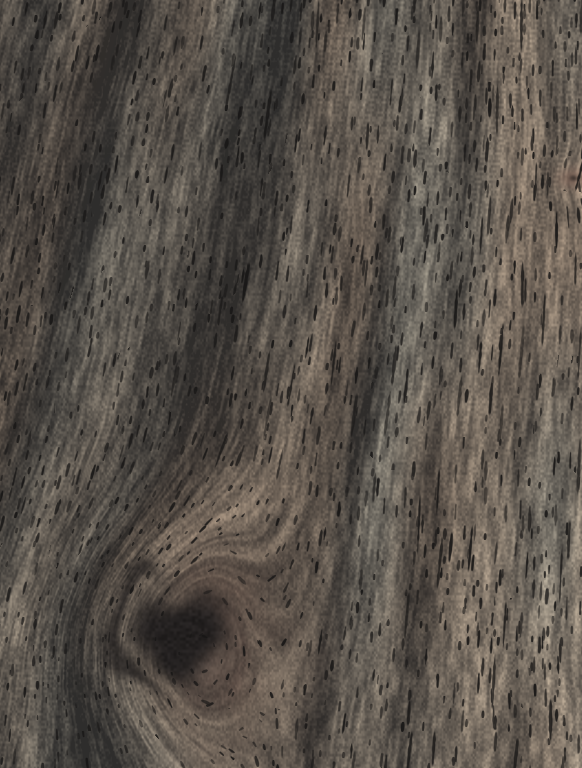
This texture is drawn by a Shadertoy shader. Its source:

```glsl
// Dark streaked hardwood: slanted growth bands that swirl around a knot.
// A scalar grain field gives the bands and fibres; its contours also give
// the direction of the small dark pores scattered over jittered cells.

#define KNOT        vec2(0.238, 0.168)
#define SMALL_KNOT  vec2(0.747, 0.768)
#define SWIRL       0.15
#define BAND_DEPTH  0.36
#define STREAKS     0.62
#define FIBRES      0.40
#define PORE_WIDTH  0.0019
#define DARK_WOOD   vec3(0.185, 0.175, 0.168)
#define LIGHT_WOOD  vec3(0.635, 0.585, 0.520)
#define PORE_COLOR  vec3(0.090, 0.085, 0.083)
#define KNOT_COLOR  vec3(0.125, 0.115, 0.115)
#define HALO_COLOR  vec3(0.460, 0.360, 0.315)

float hash(vec2 p) {
    return fract(sin(dot(p, vec2(127.1, 311.7))) * 43758.545);
}

float noise(vec2 p) {
    vec2 i = floor(p), f = fract(p);
    f = f * f * (3.0 - 2.0 * f);
    return mix(mix(hash(i), hash(i + vec2(1, 0)), f.x),
               mix(hash(i + vec2(0, 1)), hash(i + vec2(1, 1)), f.x), f.y);
}

float bell(float x, float centre, float width) {
    float d = (x - centre) / width;
    return exp(-d * d);
}

// Position across the grain: slanted on the left, upright on the right.
float grain(vec2 p) {
    float slant = 0.25 - 0.29 * p.x;
    float u = p.x + slant * (1.0 - p.y);
    vec2 k = p - KNOT;
    k.x *= 1.0 + 0.6 * smoothstep(-0.05, 0.1, k.x);
    u += SWIRL * bell(length(k), 0.0, 0.15);
    u += 0.012 * bell(distance(p, SMALL_KNOT), 0.0, 0.035);
    return u + 0.014 * (noise(p * vec2(7.0, 5.0)) - 0.5)
             + 0.003 * (noise(p * vec2(24.0, 20.0)) - 0.5);
}

// Along the contours, kept mostly upright.
vec2 grainDirection(vec2 p) {
    const float e = 0.006;
    float u = grain(p);
    vec2 slope = vec2(grain(p + vec2(e, 0)) - u, grain(p + vec2(0, e)) - u);
    vec2 along = normalize(vec2(-slope.y, slope.x) + vec2(0.0, 1e-5));
    if (along.y < 0.0) along = -along;
    return normalize(along + vec2(0.0, 0.35));
}

// Tapered dashes along the grain, one per cell at most.
float pores(vec2 p, vec2 cell, vec2 lengths, float density, float seed) {
    float px = 0.8 / iResolution.y, cover = 0.0;
    vec2 home = floor(p / cell);
    for (int j = -1; j <= 1; j++)
    for (int i = -1; i <= 1; i++) {
        vec2 id = home + vec2(i, j), key = id + seed;
        if (hash(key + 31.3) > density) continue;
        vec2 centre = (id + vec2(hash(key), hash(key + 17.7))) * cell;
        float size = hash(key + 53.1);
        float halfLength = mix(lengths.x, lengths.y, size * size);
        halfLength *= mix(0.55, 1.0, smoothstep(0.1, 0.35, distance(centre, KNOT)));
        vec2 along = grainDirection(centre), d = p - centre;
        float a = abs(dot(d, along)) / halfLength;
        float across = abs(dot(d, vec2(along.y, -along.x)));
        across += 0.0012 * (noise(p * 160.0) - 0.5);
        float width = min(PORE_WIDTH * mix(0.6, 1.15, hash(key + 71.9)), halfLength * 0.35)
                    * sqrt(max(0.0, 1.0 - a * a));
        float dash = 1.0 - smoothstep(-px, px, across - width);
        dash *= 1.0 - smoothstep(0.75, 1.0, a);
        cover = max(cover, dash * mix(0.55, 1.0, hash(key + 91.3)));
    }
    return cover;
}

void mainImage(out vec4 fragColor, in vec2 fragCoord) {
    vec2 p = fragCoord / iResolution.y;
    float u = grain(p);

    // Broad dark bands, then finer streaks, fibres and speckle.
    float bands = bell(u, 0.06, 0.032) + bell(u, 0.165, 0.035)
                + bell(u, 0.36, 0.052) + 0.9 * bell(u, 0.535, 0.017)
                + 0.65 * bell(u, 0.625, 0.028) + 0.4 * bell(u, 0.725, 0.014);
    float tone = 0.57 + 0.36 * (u - 0.4) - BAND_DEPTH * bands;
    tone += STREAKS * 0.52 * (noise(vec2(u * 26.0, p.y * 4.0)) - 0.5);
    tone += STREAKS * 0.46 * (noise(vec2(u * 75.0, p.y * 7.0 + 9.0)) - 0.5);
    tone += FIBRES * 0.6 * (noise(vec2(u * 150.0, p.y * 16.0 + 5.0)) - 0.5);
    tone += FIBRES * (noise(vec2(u * 300.0, p.y * 36.0)) - 0.5);
    tone += FIBRES * 0.7 * (noise(p * vec2(420.0, 300.0)) - 0.5);
    tone = clamp(tone, 0.0, 1.15);
    vec3 color = mix(DARK_WOOD, LIGHT_WOOD, mix(tone, tone * tone, 0.4));

    // Drifts between rosy brown and greenish grey.
    float warmth = noise(vec2(u * 16.0 + 4.0, p.y * 3.0)) - 0.45;
    color *= 1.0 + warmth * vec3(0.08, -0.01, -0.06);

    // Main knot: rosy halo on the right, dark crescent on the left, black heart.
    vec2 k = p - KNOT;
    float r = length(k * vec2(1.0, 0.88)) + 0.05 * (noise(p * 22.0) - 0.5);
    float halo = bell(r, 0.0, 0.11) * smoothstep(-0.06, 0.05, k.x);
    float shade = 0.85 + 0.5 * (noise(vec2(u * 110.0, p.y * 9.0)) - 0.5)
                + 0.3 * (noise(p * vec2(380.0, 200.0)) - 0.5);
    color = mix(color, HALO_COLOR * shade, 0.65 * halo);
    float crescent = bell(r, 0.077, 0.014) * (1.0 - smoothstep(-0.06, 0.0, k.x));
    float heart = 1.0 - smoothstep(0.015, 0.08, r);
    float knotDark = max(0.75 * crescent, 0.95 * heart);
    color = mix(color, KNOT_COLOR * (0.75 + 0.5 * noise(p * 250.0)), knotDark);

    // Small knot at the right edge.
    float s = length((p - SMALL_KNOT) * vec2(0.8, 1.2));
    color = mix(color, HALO_COLOR * 1.15, 0.7 * bell(s, 0.0, 0.016));
    color = mix(color, PORE_COLOR, 0.55 * bell(s, 0.0, 0.005));

    // Short pores everywhere, long ones mostly on the right.
    float clumps = mix(0.25, 0.75, noise(vec2(u * 14.0, p.y * 6.0)));
    float shortPores = pores(p, vec2(0.0125, 0.021), vec2(0.005, 0.015), clumps, 3.0);
    float longPores = pores(p, vec2(0.026, 0.07), vec2(0.012, 0.042),
                            0.65 * smoothstep(0.1, 0.65, p.x), 47.0);
    color = mix(color, PORE_COLOR, 0.92 * max(shortPores, longPores));

    fragColor = vec4(color, 1.0);
}
```
